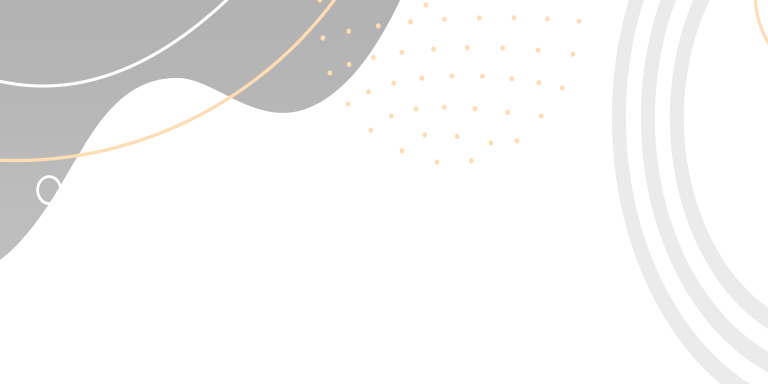
Give the GLSL for this background, as a Shadertoy shader.

```glsl
const vec3 WHITE = vec3(1.0);
const vec3 GRAY_TOP = vec3(0.702);
const vec3 GRAY_LOW = vec3(0.745);
const vec3 RING_GRAY = vec3(0.922);
const vec3 PEACH = vec3(0.995, 0.865, 0.705);

// Antialiased coverage of a signed distance
float coverage(float dist, float pixel) {
    return clamp(0.5 - dist / pixel, 0.0, 1.0);
}

float ellipseDistance(vec2 p, vec2 center, vec2 radii) {
    vec2 q = (p - center) / radii;
    float k = length(q);
    return k * (k - 1.0) / max(length(q / radii), 1e-4);
}

float strokeDistance(float dist, float halfWidth) {
    return abs(dist) - halfWidth;
}

// Cubic between two knots of (x, height, slope)
float hermite(float x, vec3 a, vec3 b) {
    float span = b.x - a.x;
    float t = clamp((x - a.x) / span, 0.0, 1.0);
    float s = 1.0 - t;
    return s * s * ((1.0 + 2.0 * t) * a.y + t * span * a.z)
         + t * t * ((1.0 + 2.0 * s) * b.y - s * span * b.z);
}

// Lower edge of the gray wave
float waveHeight(float x) {
    const int KNOTS = 8;
    vec3 knots[KNOTS] = vec3[KNOTS](
        vec3(0.000, 0.323, 0.75), vec3(0.161, 0.523, 1.70),
        vec3(0.260, 0.682, 1.33), vec3(0.461, 0.797, 0.00),
        vec3(0.599, 0.747, -0.50), vec3(0.737, 0.706, 0.00),
        vec3(0.872, 0.760, 0.80), vec3(1.042, 1.000, 2.10));
    float height = knots[0].y;
    for (int i = 0; i < KNOTS - 1; i++) {
        if (x >= knots[i].x) height = hermite(x, knots[i], knots[i + 1]);
    }
    vec3 last = knots[KNOTS - 1];
    return height + last.z * max(x - last.x, 0.0);
}

float waveDistance(vec2 p) {
    float e = 0.002;
    float slope = (waveHeight(p.x + e) - waveHeight(p.x - e)) / (2.0 * e);
    return (waveHeight(p.x) - p.y) / sqrt(1.0 + slope * slope);
}

float parabolaDistance(vec2 p, vec2 vertex, float bend) {
    float dx = p.x - vertex.x;
    float slope = 2.0 * bend * dx;
    return (p.y - vertex.y - bend * dx * dx) / sqrt(1.0 + slope * slope);
}

vec2 bezier(vec2 a, vec2 b, vec2 c, vec2 d, float t) {
    float s = 1.0 - t;
    return s * s * s * a + 3.0 * s * t * (s * b + t * c) + t * t * t * d;
}

// Nearest dot in an evenly stepped row along a cubic arc
float dotRow(vec2 p, int count, vec2 a, vec2 b, vec2 c, vec2 d) {
    const vec2 DOT_RADII = vec2(0.0060, 0.0068);
    float nearest = 10.0;
    for (int i = 0; i < count; i++) {
        vec2 center = bezier(a, b, c, d, float(i) / float(count - 1));
        nearest = min(nearest, ellipseDistance(p, center, DOT_RADII));
    }
    return nearest;
}

float dotPair(vec2 p, vec2 a, vec2 b) {
    return dotRow(p, 2, a, a, b, b);
}

float dotField(vec2 p) {
    float d = dotPair(p, vec2(0.833, 1.0), vec2(1.109, 0.987));
    d = min(d, dotRow(p, 9, vec2(0.841, 0.901), vec2(1.005, 0.953), vec2(1.299, 0.964), vec2(1.508, 0.945)));
    d = min(d, dotRow(p, 9, vec2(0.859, 0.810), vec2(0.973, 0.876), vec2(1.254, 0.893), vec2(1.492, 0.859)));
    d = min(d, dotRow(p, 9, vec2(0.906, 0.729), vec2(1.030, 0.829), vec2(1.318, 0.810), vec2(1.464, 0.771)));
    d = min(d, dotRow(p, 7, vec2(0.966, 0.661), vec2(1.059, 0.756), vec2(1.234, 0.714), vec2(1.409, 0.698)));
    d = min(d, dotRow(p, 5, vec2(1.047, 0.607), vec2(1.099, 0.709), vec2(1.279, 0.597), vec2(1.346, 0.633)));
    return min(d, dotPair(p, vec2(1.138, 0.578), vec2(1.227, 0.581)));
}

// Concentric elliptical bands
float ringDistance(vec2 p, vec2 center) {
    const vec2 STRETCH = vec2(1.0, 1.37);
    float nearest = 10.0;
    for (int i = 0; i < 3; i++) {
        float outer = 0.443 + 0.0755 * float(i);
        float band = max(ellipseDistance(p, center, outer * STRETCH),
                        -ellipseDistance(p, center, (outer - 0.0365) * STRETCH));
        nearest = min(nearest, band);
    }
    return nearest;
}

void mainImage(out vec4 fragColor, in vec2 fragCoord) {
    vec2 p = fragCoord / iResolution.y;
    float pixel = 1.0 / iResolution.y;

    // Rings and wave
    vec3 color = mix(WHITE, RING_GRAY, coverage(ringDistance(p, vec2(2.1875, 0.693)), pixel));
    vec3 gray = mix(GRAY_LOW, GRAY_TOP, smoothstep(0.3, 1.0, p.y));
    color = mix(color, gray, coverage(waveDistance(p), pixel));

    // White outlines
    float whiteLine = strokeDistance(parabolaDistance(p, vec2(0.112, 0.776), 0.98), 0.004);
    float bubble = strokeDistance(ellipseDistance(p, vec2(0.128, 0.505), vec2(0.030, 0.035)), 0.0036);
    color = mix(color, WHITE, coverage(min(whiteLine, bubble), pixel));

    // Peach arcs and dots
    float longArc = strokeDistance(length(p - vec2(0.039, 1.618)) - 1.036, 0.0043);
    float cornerArc = strokeDistance(length(p - vec2(2.214, 1.013)) - 0.247, 0.004);
    float peach = min(min(longArc, cornerArc), dotField(p));
    fragColor = vec4(mix(color, PEACH, coverage(peach, pixel)), 1.0);
}
```
